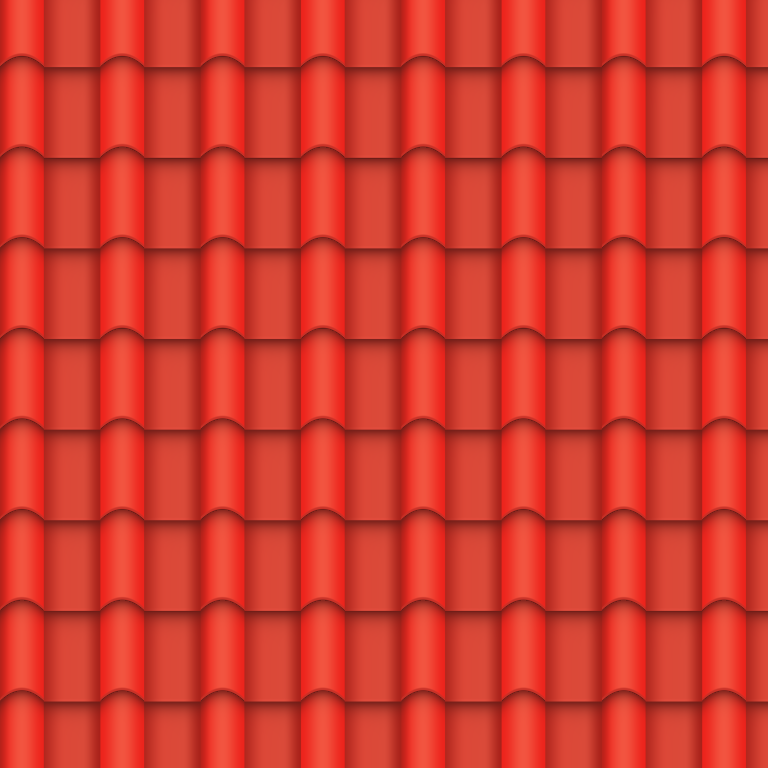
Write a Shadertoy shader that draws this texture.

```glsl
#define COLUMN_PITCH 0.1306
#define ROW_PITCH 0.1180
#define FIRST_RIDGE 0.0286
#define FIRST_EAVE 0.0855
#define RIDGE_HALF 0.218
#define ARCH_RISE 0.115
#define LIP_HEIGHT 0.036
#define SHADOW_LENGTH 0.085

const vec3 RIDGE_EDGE = vec3(0.93, 0.14, 0.11);
const vec3 RIDGE_LIGHT = vec3(0.95, 0.33, 0.25);
const vec3 RIDGE_LIP = vec3(0.78, 0.19, 0.15);
const vec3 PAN_LEFT = vec3(0.87, 0.27, 0.21);
const vec3 PAN_RIGHT = vec3(0.85, 0.30, 0.23);
const vec3 PAN_LIP = vec3(0.89, 0.30, 0.24);
const vec3 SIDE_SHADE = vec3(0.66, 0.13, 0.10);
const vec3 EAVE_SHADE = vec3(0.42, 0.11, 0.09);

// Height above the lower edge of a tile, in rows, for an edge raised by rise
float heightInRow(float y, float rise) {
    return fract((y - FIRST_EAVE) / ROW_PITCH - rise);
}

// Shadow cast by the tile above, with a smooth lower edge on this one
vec3 castShadow(vec3 color, float height, float strength, float rowPixel) {
    float below = 1.0 - height;
    float shade = strength * exp(-pow(below / SHADOW_LENGTH, 1.2));
    vec3 shaded = mix(color, EAVE_SHADE, shade);
    return mix(EAVE_SHADE, shaded, smoothstep(0.0, 1.5 * rowPixel, height));
}

// Rounded ridge; across runs from -1 to 1 over its width
vec3 ridgeColor(float across, float y, float softLeft, float rowPixel) {
    float a = min(abs(across), 1.0);
    float height = heightInRow(y, 0.01 + ARCH_RISE * (1.0 - a * a));
    vec3 color = mix(RIDGE_LIGHT, RIDGE_EDGE, smoothstep(0.0, 1.0, a));
    float leftShade = softLeft * (1.0 - smoothstep(-1.1, -0.5, across));
    color = mix(color, SIDE_SHADE, 0.85 * leftShade);
    float lip = 1.0 - smoothstep(LIP_HEIGHT - rowPixel, LIP_HEIGHT + rowPixel, height);
    color = mix(color, RIDGE_LIP, 0.9 * lip);
    return castShadow(color, height, 0.8, rowPixel);
}

// Shallow pan between ridges; across runs from 0 to 1
vec3 panColor(float across, float y, float rowPixel) {
    float height = heightInRow(y, 0.0);
    vec3 color = mix(PAN_LEFT, PAN_RIGHT, across);
    float leftShade = 1.0 - smoothstep(-0.12, 0.38, across);
    float rightShade = smoothstep(0.68, 1.02, across);
    float lip = 1.0 - smoothstep(0.025, 0.045, height);
    color = mix(color, PAN_LIP, 0.7 * lip);
    color = mix(color, SIDE_SHADE, max(leftShade, rightShade));
    return castShadow(color, height, 0.85, rowPixel);
}

void mainImage(out vec4 fragColor, in vec2 fragCoord) {
    vec2 p = fragCoord / iResolution.y;
    float pixel = 1.0 / iResolution.y;
    float rowPixel = pixel / ROW_PITCH;
    float columnPixel = pixel / COLUMN_PITCH;

    // Column index and offset from the ridge centre
    float column = (p.x - FIRST_RIDGE) / COLUMN_PITCH;
    float index = floor(column + 0.5);
    float offset = column - index;

    // Every second ridge has a soft left side
    float softLeft = 1.0 - mod(index, 2.0);
    float panAcross = fract(offset - RIDGE_HALF) / (1.0 - 2.0 * RIDGE_HALF);
    vec3 pan = panColor(min(panAcross, 1.0), p.y, rowPixel);
    vec3 ridge = ridgeColor(offset / RIDGE_HALF, p.y, softLeft, rowPixel);

    float onRidge = 1.0 - smoothstep(-0.7 * columnPixel, 0.7 * columnPixel, abs(offset) - RIDGE_HALF);
    fragColor = vec4(mix(pan, ridge, onRidge), 1.0);
}
```
